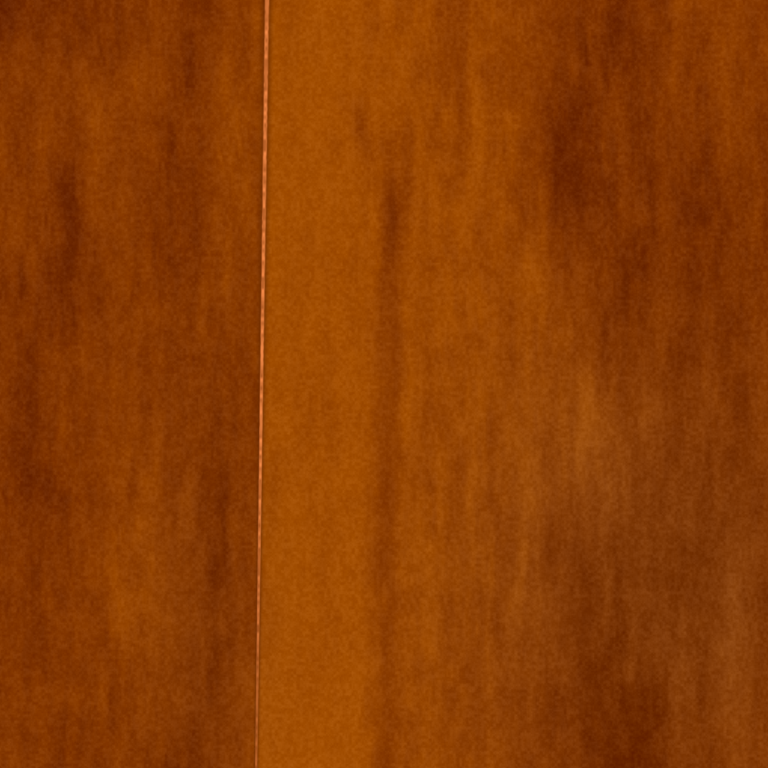
Write a WebGL 2 fragment shader that draws this texture.

```glsl
#version 300 es
precision highp float;
// Two varnished wood planks parted by a thin, bright, slightly leaning seam.
// A tone field (smooth ramps, soft elliptical stains, vertically stretched
// noise) is mapped through a dark-to-amber palette; the seam is laid on top.

#define SEAM_BASE 0.3335
#define SEAM_LEAN 0.0142
#define SEAM_WIDTH 0.0025
#define STREAK_AMOUNT 0.46
#define FINE_AMOUNT 0.38
#define MOTTLE_AMOUNT 0.30
#define GRAIN_AMOUNT 0.050
#define SPECK_AMOUNT 0.024

uniform vec2 u_resolution;
out vec4 fragColor;

const vec3 DARK = vec3(0.405, 0.140, 0.000);
const vec3 MID = vec3(0.525, 0.222, 0.004);
const vec3 AMBER = vec3(0.645, 0.312, 0.008);
const vec3 UMBER = vec3(0.470, 0.218, 0.038);
const vec3 SEAM_LIGHT = vec3(0.90, 0.50, 0.25);
const vec3 SEAM_SHADE = vec3(0.36, 0.14, 0.01);

float hash(vec2 p) {
  vec3 q = fract(vec3(p.xyx) * 0.1031);
  q += dot(q, q.yzx + 33.33);
  return fract((q.x + q.y) * q.z);
}

float noise(vec2 p) {
  vec2 cell = floor(p), f = fract(p);
  f = f * f * (3.0 - 2.0 * f);
  return mix(mix(hash(cell), hash(cell + vec2(1, 0)), f.x),
             mix(hash(cell + vec2(0, 1)), hash(cell + vec2(1, 1)), f.x), f.y);
}

// Fractal noise centred on zero
float fbm(vec2 p) {
  float sum = 0.0, amp = 0.5;
  for (int i = 0; i < 4; i++) {
    sum += amp * (noise(p) - 0.5);
    p = p * 2.03 + 17.1;
    amp *= 0.55;
  }
  return sum;
}

// Soft elliptical stain, one at its centre
float stain(vec2 p, vec2 centre, vec2 radius) {
  vec2 d = (p - centre) / radius;
  return exp(-dot(d, d));
}

float leftTone(vec2 p) {
  float t = 0.36 + 0.10 * smoothstep(0.22, 0.32, p.x);
  t += 0.24 * stain(p, vec2(0.20, 0.26), vec2(0.06, 0.20));
  t += 0.24 * stain(p, vec2(0.31, 0.80), vec2(0.03, 0.22));
  t += 0.16 * stain(p, vec2(0.14, 0.88), vec2(0.12, 0.10));
  t += 0.14 * stain(p, vec2(0.02, 0.80), vec2(0.04, 0.12));
  t -= 0.22 * stain(p, vec2(0.10, 0.72), vec2(0.022, 0.11));
  t -= 0.24 * stain(p, vec2(0.04, 0.48), vec2(0.022, 0.14));
  t -= 0.20 * stain(p, vec2(0.00, 1.00), vec2(0.12, 0.06));
  t -= 0.16 * stain(p, vec2(0.24, 0.92), vec2(0.02, 0.16));
  t -= 0.24 * stain(p, vec2(0.285, 0.27), vec2(0.030, 0.18));
  return t;
}

float rightTone(vec2 p) {
  // The amber band fades rightward, furthest at mid height
  float mid = (p.y - 0.50) / 0.20;
  float edge = 0.68 + 0.09 * exp(-mid * mid);
  float t = mix(0.87, 0.72, smoothstep(0.42, 0.62, p.x));
  t = mix(t, 0.32, smoothstep(edge - 0.07, edge + 0.09, p.x));
  // Long dark streak and its upper knots
  float off = (p.x - 0.507 - 0.012 * (p.y - 0.5)) / 0.018;
  float reach = smoothstep(0.92, 0.66, p.y) * mix(0.6, 1.0, smoothstep(0.1, 0.4, p.y));
  t -= 0.32 * reach * exp(-off * off);
  t -= 0.20 * stain(p, vec2(0.510, 0.72), vec2(0.010, 0.04));
  t -= 0.22 * stain(p, vec2(0.470, 0.84), vec2(0.010, 0.035));
  // Shadows and lights of the far side
  t -= 0.26 * stain(p, vec2(0.73, 0.80), vec2(0.022, 0.10));
  t -= 0.20 * stain(p, vec2(0.80, 0.96), vec2(0.018, 0.07));
  t -= 0.24 * stain(p, vec2(0.79, 0.57), vec2(0.022, 0.06));
  t -= 0.20 * stain(p, vec2(0.715, 0.32), vec2(0.014, 0.09));
  t -= 0.20 * stain(p, vec2(0.80, 0.04), vec2(0.10, 0.10));
  t += 0.22 * stain(p, vec2(0.79, 0.39), vec2(0.06, 0.12));
  t += 0.16 * stain(p, vec2(0.97, 0.92), vec2(0.06, 0.16));
  t += 0.14 * stain(p, vec2(0.95, 0.12), vec2(0.06, 0.14));
  return t;
}

void main() {
  vec2 p = gl_FragCoord.xy / u_resolution;
  float pixel = 1.0 / u_resolution.x;
  float d = p.x - SEAM_BASE - SEAM_LEAN * p.y;
  float side = smoothstep(-pixel, pixel, d);

  // Tone of the planks, with wavering vertical grain and blotches
  vec2 w = p + vec2(0.022 * fbm(p * vec2(9.0, 7.0)), 0.0);
  float tone = mix(leftTone(w), rightTone(w), side);
  float calm = mix(1.0, 0.45, side * smoothstep(0.60, 0.40, p.x));
  tone += calm * STREAK_AMOUNT * fbm(w * vec2(26.0, 4.0) + 5.0);
  tone += calm * FINE_AMOUNT * fbm(w * vec2(75.0, 11.0) + 31.0);
  tone += mix(0.7, 1.0, calm) * MOTTLE_AMOUNT * fbm(p * vec2(48.0, 32.0) + 9.0);

  // Palette, browner toward the lower right
  vec3 col = mix(DARK, MID, smoothstep(-0.05, 0.52, tone));
  col = mix(col, AMBER, smoothstep(0.38, 1.0, tone));
  float brown = stain(p, vec2(0.88, 0.24), vec2(0.24, 0.30));
  brown += 0.35 * stain(p, vec2(0.27, 0.15), vec2(0.08, 0.30));
  col = mix(col, UMBER + 0.20 * (tone - 0.3), 0.62 * min(brown, 1.0));
  col += GRAIN_AMOUNT * (noise(p * 250.0) - 0.5);
  col += SPECK_AMOUNT * (noise(p * 510.0 + 7.0) - 0.5);

  // Seam: shaded flanks around a twisted bright thread that thins downward
  float width = SEAM_WIDTH * mix(0.55, 1.2, p.y);
  float thread = 1.0 - smoothstep(width * 0.3, width + pixel, abs(d));
  float flank = abs(d) / (width * 2.2);
  float wear = 0.82 + 0.5 * (noise(vec2(d * 300.0, p.y * 190.0)) - 0.5);
  wear *= mix(0.60, 1.05, smoothstep(0.0, 0.45, p.y));
  col = mix(col, SEAM_SHADE, 0.65 * exp(-flank * flank));
  col = mix(col, SEAM_LIGHT, thread * wear);
  fragColor = vec4(clamp(col, 0.0, 1.0), 1.0);
}
```
